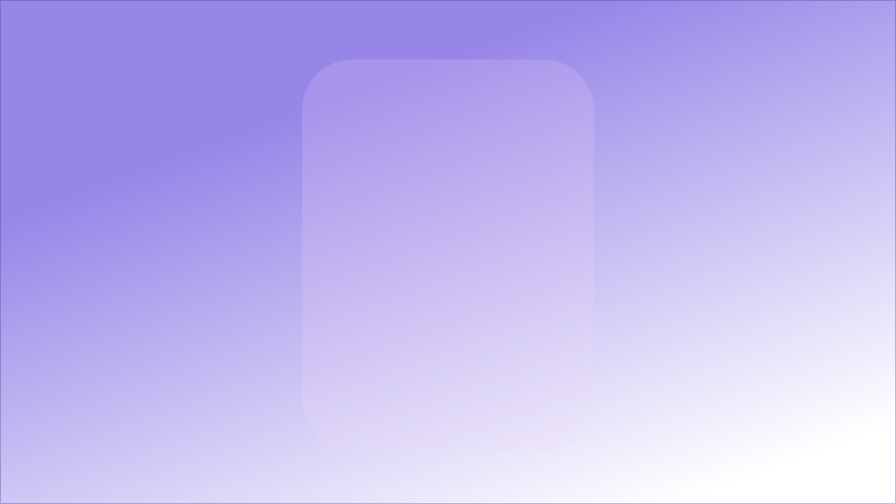
This background is drawn by a Shadertoy shader. Its source:

```glsl
// A slanted violet-to-white gradient behind a translucent rounded card with a thin outer frame.

// Lengths are in canvas heights.
const vec3 VIOLET = vec3(0.594, 0.524, 0.910);
const vec3 WHITE = vec3(1.0);
const vec3 CARD_TINT = vec3(0.93, 0.86, 0.965);
const vec3 FRAME_COLOR = vec3(0.28, 0.20, 0.60);

const float GRADIENT_ANGLE = 0.349;   // tilt away from straight down
const float GRADIENT_START = 0.266;   // fractions of the corner-to-corner span
const float GRADIENT_END = 0.905;

const vec2 CARD_OFFSET = vec2(0.0, -0.007);
const vec2 CARD_HALF_SIZE = vec2(0.2894, 0.3889);
const float CARD_RADIUS = 0.10;
const float CARD_ALPHA = 0.18;

const float FRAME_WIDTH = 0.0014;
const float FRAME_ALPHA = 0.45;

float roundedBox(vec2 p, vec2 halfSize, float radius) {
    vec2 q = abs(p) - halfSize + radius;
    return length(max(q, 0.0)) + min(max(q.x, q.y), 0.0) - radius;
}

// Coverage of the inside of a distance field, smoothed over one pixel.
float coverage(float dist, float pixel) {
    return clamp(0.5 - dist / pixel, 0.0, 1.0);
}

vec3 slantedGradient(vec2 p, vec2 canvasHalf) {
    vec2 direction = vec2(sin(GRADIENT_ANGLE), -cos(GRADIENT_ANGLE));
    float span = 2.0 * dot(canvasHalf, abs(direction));
    float along = dot(p, direction) / span + 0.5;
    float blend = (along - GRADIENT_START) / (GRADIENT_END - GRADIENT_START);
    return mix(VIOLET, WHITE, clamp(blend, 0.0, 1.0));
}

void mainImage(out vec4 fragColor, in vec2 fragCoord) {
    float pixel = 1.0 / iResolution.y;
    vec2 canvasHalf = 0.5 * iResolution.xy * pixel;
    vec2 p = fragCoord * pixel - canvasHalf;

    vec3 color = slantedGradient(p, canvasHalf);

    // Translucent card
    float card = roundedBox(p - CARD_OFFSET, CARD_HALF_SIZE, CARD_RADIUS);
    color = mix(color, CARD_TINT, CARD_ALPHA * coverage(card, pixel));

    // Hairline frame along the canvas border
    vec2 toBorder = canvasHalf - abs(p);
    float frame = min(toBorder.x, toBorder.y) - FRAME_WIDTH;
    color = mix(color, FRAME_COLOR, FRAME_ALPHA * coverage(frame, pixel));

    fragColor = vec4(color, 1.0);
}
```
